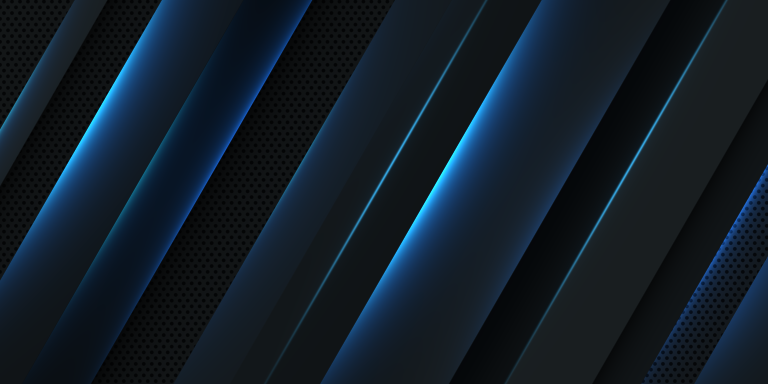
A Shadertoy shader for this background:

```glsl
// Slanted dark metal panels over perforated mesh, with glowing blue and cyan rims.
#define SLANT 0.577
#define MESH_PITCH 0.0208
#define HOLE_RADIUS 0.23
#define SHADOW_DEPTH 0.65
#define CORE_TIGHTNESS 3.2
#define GRAPHITE vec3(0.072, 0.090, 0.100)
#define SLATE vec3(0.098, 0.118, 0.127)
#define INK vec3(0.022, 0.036, 0.047)
#define BLUE vec3(0.06, 0.34, 0.74)
#define CYAN vec3(0.06, 0.62, 0.56)

float sq(float x) { return x * x; }

// Antialiased step across a slanted edge.
float cover(float d) {
    float aa = 1.0 / iResolution.y;
    return smoothstep(-aa, aa, d);
}

// Staggered rows of round holes in a dark sheet.
vec3 mesh(vec2 p) {
    vec2 cellSize = vec2(1.0, 0.72);
    vec2 q = p / (MESH_PITCH * cellSize);
    q.x += 0.5 * mod(floor(q.y), 2.0);
    float r = length((fract(q) - 0.5) * cellSize);
    float aa = 0.75 / (iResolution.y * MESH_PITCH);
    float hole = 1.0 - smoothstep(HOLE_RADIUS - aa, HOLE_RADIUS + aa, r);
    return mix(vec3(0.073, 0.085, 0.091), vec3(0.018, 0.023, 0.027), hole);
}

// Everything right of the edge takes the new fill.
vec3 layer(vec3 below, float u, float edge, vec3 fill) {
    return mix(below, fill, cover(u - edge));
}

// Shadow that fades to the right of an edge.
float shade(float u, float edge, float width) {
    return 1.0 - SHADOW_DEPTH * exp(-max(u - edge, 0.0) / width);
}

// Light on one side of an edge: wide halo plus a short hot core.
vec3 rim(vec2 s, float edge, float side, float width, float centre, float reach, vec3 halo, vec3 core) {
    float d = side * (s.x - edge);
    float away = sq((s.y - centre) / reach);
    float inside = max(d, 0.0);
    vec3 soft = halo * exp(-inside / width - away);
    vec3 hot = core * exp(-inside / (0.22 * width) - CORE_TIGHTNESS * away);
    return cover(d) * (soft + hot);
}

// Thin bright seam with a faint halo.
vec3 seam(vec2 s, float edge, float centre, float reach) {
    float d = abs(s.x - edge);
    float along = exp(-sq((s.y - centre) / reach));
    float thin = exp(-sq(d / 0.0038));
    return (0.08 + along) * thin * vec3(0.12, 0.48, 0.66)
         + along * exp(-d / 0.02) * vec3(0.01, 0.05, 0.08);
}

void mainImage(out vec4 fragColor, in vec2 fragCoord) {
    vec2 p = fragCoord / iResolution.y;
    // s.x is where the slanted line through p meets the bottom; s.y is height.
    vec2 s = vec2(p.x - SLANT * p.y, p.y);
    float u = s.x;
    vec3 holes = mesh(p);
    vec3 col = holes;

    // Left group
    col = layer(col, u, -0.383, SLATE + rim(s, -0.383, 1.0, 0.03, 0.68, 0.30, BLUE * 0.45, CYAN * 0.6));
    col = layer(col, u, -0.297, holes * shade(u, -0.297, 0.05));
    col = layer(col, u, -0.156, GRAPHITE * 0.85
        + rim(s, -0.156, 1.0, 0.075, 0.70, 0.42, BLUE * 0.95, CYAN));
    vec3 trough = mix(INK, GRAPHITE * 0.7, smoothstep(0.7, 0.0, s.y) * 0.5);
    col = layer(col, u, 0.057, trough
        + rim(s, 0.057, 1.0, 0.055, 0.52, 0.40, BLUE * 0.35, CYAN * 0.5));
    col += rim(s, 0.237, -1.0, 0.045, 0.70, 0.52, BLUE * 0.50, vec3(0.0));
    col += rim(s, 0.237, -1.0, 0.009, 0.62, 0.42, BLUE * 0.55, vec3(0.05, 0.05, 0.15));
    col = layer(col, u, 0.237, holes * shade(u, 0.237, 0.07));

    // Centre group
    col = layer(col, u, 0.451, GRAPHITE * 1.05
        + rim(s, 0.451, 1.0, 0.12, 0.52, 0.50, BLUE * 0.20, vec3(0.0))
        + rim(s, 0.451, 1.0, 0.025, 0.57, 0.28, BLUE * 0.22, CYAN * 0.45));
    col = layer(col, u, 0.599, GRAPHITE
        + rim(s, 0.599, 1.0, 0.05, 0.95, 0.40, BLUE * 0.06, vec3(0.0)));
    col = layer(col, u, 0.690, GRAPHITE * 0.88);
    col += seam(s, 0.690, 0.58, 0.34);
    vec3 plate = mix(GRAPHITE * 0.85, SLATE * 0.9, smoothstep(0.9, 1.169, u));
    col = layer(col, u, 0.833, plate
        + rim(s, 0.833, 1.0, 0.075, 0.54, 0.48, BLUE * 1.05, CYAN * 1.1));
    col += rim(s, 1.169, -1.0, 0.04, 0.46, 0.34, BLUE * 0.36, vec3(0.0));

    // Right group
    vec3 recess = mix(INK * 0.8, GRAPHITE * 0.65, smoothstep(1.169, 1.315, u));
    col = layer(col, u, 1.169, recess);
    col = layer(col, u, 1.315, SLATE);
    col += seam(s, 1.315, 0.58, 0.36);
    col = layer(col, u, 1.542, GRAPHITE * shade(u, 1.542, 0.06));
    col = layer(col, u, 1.669, holes * (1.0
        + 4.0 * rim(s, 1.669, 1.0, 0.06, 0.40, 0.40, BLUE, vec3(0.0)))
        + rim(s, 1.669, 1.0, 0.012, 0.50, 0.32, BLUE * 0.8, vec3(0.0)));
    col = layer(col, u, 1.807, GRAPHITE
        + rim(s, 1.807, 1.0, 0.08, 0.26, 0.30, BLUE * 0.42, vec3(0.0)));

    fragColor = vec4(clamp(col, 0.0, 1.0), 1.0);
}
```
